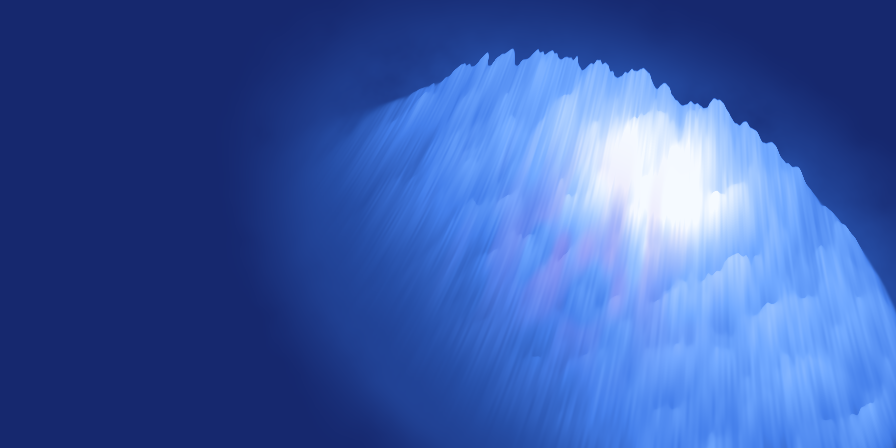
Give the GLSL for this background, as a Shadertoy shader.

```glsl
// A glowing dome of leaning blue crystal spikes, fading into navy mist.

const vec3 RAMP[6] = vec3[6](
    vec3(0.085, 0.155, 0.43), vec3(0.15, 0.31, 0.66), vec3(0.27, 0.50, 0.92),
    vec3(0.44, 0.66, 1.00), vec3(0.66, 0.80, 1.00), vec3(0.96, 0.98, 1.00));
const vec3 PINK = vec3(0.72, 0.56, 0.93);

const vec2 DOME_CENTER = vec2(1.40, 0.33);
const vec2 DOME_RADII = vec2(0.68, 0.43);
const vec2 CORE_CENTER = vec2(1.45, 0.60);
const vec2 CORE_RADII = vec2(0.28, 0.20);
const vec2 SIDE_CENTER = vec2(1.80, 0.24);
const vec2 PINK_CENTER = vec2(1.30, 0.42);
const vec2 LONG_AXIS = vec2(0.87, -0.50);
const vec2 SHADE_AXIS = vec2(-0.80, -0.60);

const float LEAN_ORIGIN = 1.60;   // x where spikes stand upright
const float LEAN = 0.80;          // how fast they tilt away from it
const float SPIKE_HEIGHT = 0.115;
const float EDGE = 0.006;
const int STEPS = 34;

float hash(vec2 p) {
    vec3 q = fract(p.xyx * 0.1031);
    q += dot(q, q.yzx + 33.33);
    return fract((q.x + q.y) * q.z);
}

float noise(vec2 p) {
    vec2 i = floor(p), f = fract(p);
    f = f * f * (3.0 - 2.0 * f);
    return mix(mix(hash(i), hash(i + vec2(1, 0)), f.x),
               mix(hash(i + vec2(0, 1)), hash(i + vec2(1, 1)), f.x), f.y);
}

float fbm(vec2 p) {
    float sum = 0.0, amp = 0.5;
    for (int i = 0; i < 5; i++) {
        sum += amp * noise(p);
        p = mat2(1.6, 1.2, -1.2, 1.6) * p + 7.3;
        amp *= 0.5;
    }
    return sum;
}

// Distance from a centre in tilted ellipse units
float ellipse(vec2 p, vec2 center, vec2 radii) {
    vec2 d = p - center;
    return length(vec2(dot(d, LONG_AXIS), dot(d, vec2(-LONG_AXIS.y, LONG_AXIS.x))) / radii);
}

float glow(vec2 p, vec2 center, vec2 radii) {
    float r = ellipse(p, center, radii);
    return exp(-r * r);
}

// Terrain height; lane is constant along a spike
float spikeHeight(float lane, float y) {
    float ridge = noise(vec2(lane * 8.0 + 3.0, y * 13.0 + lane * 5.0));
    float teeth = noise(vec2(lane * 27.0, y * 17.0 + 4.0));
    float needles = noise(vec2(lane * 75.0, y * 24.0 + 9.0));
    return SPIKE_HEIGHT * (0.04 + 0.46 * ridge + 0.36 * teeth + 0.14 * needles);
}

vec3 ramp(float level) {
    float x = clamp(level, 0.0, 1.0) * 5.0;
    vec3 color = RAMP[0];
    for (int i = 1; i < 6; i++)
        color = mix(color, RAMP[i], clamp(x - float(i - 1), 0.0, 1.0));
    return color;
}

void mainImage(out vec4 fragColor, in vec2 fragCoord) {
    vec2 p = fragCoord / iResolution.y;
    p.x += 1.0 - 0.5 * iResolution.x / iResolution.y;

    // Mist around the dome
    float mist = fbm(p * 7.0);
    float far = ellipse(p, DOME_CENTER, DOME_RADII) + 0.25 * (mist - 0.5);
    float level = smoothstep(1.55, 0.92, far) * (0.02 + 0.30 * mist);
    level *= smoothstep(0.42, 0.60, p.x);

    // March toward the viewer along the leaning lane; nearer spikes cover farther ones
    float lane = (LEAN_ORIGIN - p.x) * exp(LEAN * p.y);
    float solid = 0.0;
    for (int i = 0; i < STEPS; i++) {
        float rise = SPIKE_HEIGHT * float(i) / float(STEPS);
        float y = p.y - rise;
        vec2 foot = vec2(LEAN_ORIGIN - lane * exp(-LEAN * y), y);
        float side = dot(foot - DOME_CENTER, SHADE_AXIS);
        float softness = mix(0.04, 0.35, smoothstep(0.10, 0.45, side));
        float r = ellipse(foot, DOME_CENTER, DOME_RADII);
        float inside = smoothstep(1.0 + softness, 1.0 - softness, r);
        float cover = smoothstep(0.0, EDGE, spikeHeight(lane, y) * inside - rise) * inside;
        float body = mix(0.45, 0.19, smoothstep(0.10, 0.55, side));
        float shade = body * (0.62 + 0.72 * rise / SPIKE_HEIGHT);
        level = mix(level, shade, cover);
        solid = mix(solid, 1.0, cover);
    }

    // Fine streaks and lights
    float streak = noise(vec2(lane * 130.0, p.y * 12.0)) - 0.5;
    float core = glow(p, CORE_CENTER, CORE_RADII);
    level += solid * (0.07 * streak * smoothstep(0.1, 0.4, level)
           + 0.58 * core + 0.12 * glow(p, SIDE_CENTER, vec2(0.28, 0.20)));
    level += 0.05 * core;
    vec3 color = ramp(level);

    // Rosy tint on some spikes
    float tint = glow(p, PINK_CENTER, vec2(0.20, 0.16))
               * smoothstep(0.35, 0.8, noise(vec2(lane * 24.0, p.y * 9.0)));
    color = mix(color, PINK, 0.45 * tint * solid);
    fragColor = vec4(color, 1.0);
}
```
